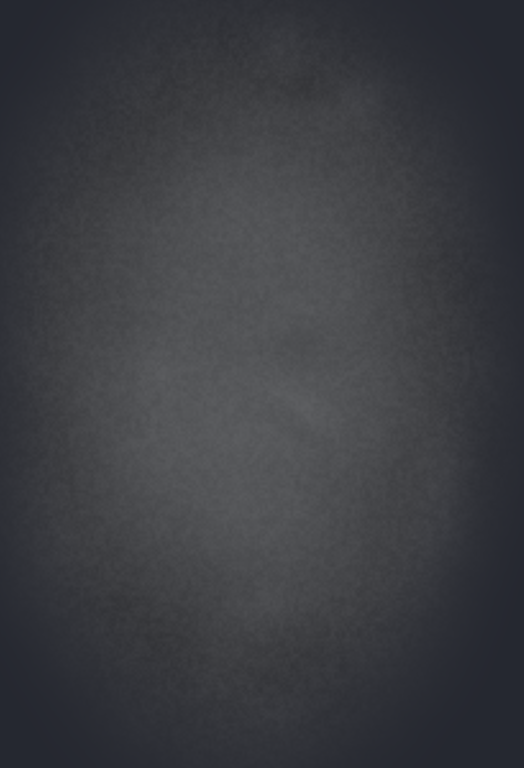
A WebGL 1 fragment shader for this background:

```glsl
precision highp float;

uniform vec2 u_resolution;

const vec3 EDGE_COLOR = vec3(0.145, 0.155, 0.188);
const vec3 MID_COLOR = vec3(0.236, 0.239, 0.252);
const vec3 CENTER_COLOR = vec3(0.332, 0.337, 0.347);
const vec2 VIGNETTE_CENTER = vec2(0.47, 0.52);
const vec2 VIGNETTE_RADIUS = vec2(0.50, 0.53);
const float VIGNETTE_INNER = 0.20;
const float VIGNETTE_OUTER = 1.27;
const float EDGE_WARP = 0.13;
const float CLOUD_SCALE = 5.0;
const float CLOUD_STRENGTH = 0.055;
const float GRAIN_SCALE = 300.0;
const float GRAIN_STRENGTH = 0.022;
const float PATCH_STRENGTH = 0.022;

float hash(vec2 p) {
  vec3 q = fract(vec3(p.xyx) * 0.1031);
  q += dot(q, q.yzx + 33.33);
  return fract((q.x + q.y) * q.z);
}

float noise(vec2 p) {
  vec2 cell = floor(p);
  vec2 f = fract(p);
  f = f * f * (3.0 - 2.0 * f);
  float low = mix(hash(cell), hash(cell + vec2(1.0, 0.0)), f.x);
  float high = mix(hash(cell + vec2(0.0, 1.0)), hash(cell + 1.0), f.x);
  return mix(low, high, f.y);
}

// Layered noise centred on zero
float clouds(vec2 p) {
  float sum = 0.0;
  float weight = 0.5;
  for (int i = 0; i < 4; i++) {
    sum += weight * (noise(p) - 0.5);
    p = mat2(1.6, 1.2, -1.2, 1.6) * p + 7.3;
    weight *= 0.5;
  }
  return sum;
}

// Soft elliptical spot, sheared by slope
float spot(vec2 p, vec2 center, vec2 radius, float slope) {
  vec2 d = p - center;
  d.y -= slope * d.x;
  d /= radius;
  return exp(-dot(d, d));
}

// Worn light and dark areas of the surface
float patches(vec2 p) {
  float light = spot(p, vec2(0.31, 0.515), vec2(0.05, 0.035), 0.0)
    + spot(p, vec2(0.57, 0.475), vec2(0.06, 0.018), -0.3)
    + 0.6 * spot(p, vec2(0.54, 0.585), vec2(0.08, 0.025), 0.2)
    + spot(p, vec2(0.54, 0.94), vec2(0.05, 0.045), 0.0)
    + spot(p, vec2(0.69, 0.87), vec2(0.06, 0.03), 0.3)
    + 1.3 * spot(p, vec2(0.84, 0.34), vec2(0.07, 0.09), 0.5)
    + 0.8 * spot(p, vec2(0.50, 0.21), vec2(0.09, 0.025), 0.1);
  float dark = 0.7 * spot(p, vec2(0.57, 0.55), vec2(0.08, 0.025), -0.1)
    + 0.7 * spot(p, vec2(0.56, 0.442), vec2(0.07, 0.018), -0.3)
    + 0.6 * spot(p, vec2(0.57, 0.38), vec2(0.18, 0.04), 0.0)
    + 0.8 * spot(p, vec2(0.57, 0.885), vec2(0.06, 0.025), 0.0)
    + 0.6 * spot(p, vec2(0.53, 0.13), vec2(0.06, 0.04), 0.0)
    + 0.8 * spot(p, vec2(0.94, 0.40), vec2(0.05, 0.06), 0.0);
  return light - dark;
}

void main() {
  vec2 uv = gl_FragCoord.xy / u_resolution;
  vec2 p = gl_FragCoord.xy / u_resolution.y;
  float cloud = clouds(p * CLOUD_SCALE);

  // Oval light falling off into the corners
  float dist = length((uv - VIGNETTE_CENTER) / VIGNETTE_RADIUS);
  dist += EDGE_WARP * clouds(p * CLOUD_SCALE * 0.8 + 21.0);
  float light = 1.0 - smoothstep(VIGNETTE_INNER, VIGNETTE_OUTER, dist);
  vec3 color = mix(EDGE_COLOR, MID_COLOR, min(light * 2.0, 1.0));
  color = mix(color, CENTER_COLOR, max(light * 2.0 - 1.0, 0.0));

  // Mottling and fine grain fade with the light
  float grain = noise(p * GRAIN_SCALE) + noise(p * GRAIN_SCALE * 0.5 + 9.0) - 1.0;
  float detail = CLOUD_STRENGTH * cloud + PATCH_STRENGTH * patches(uv);
  detail += GRAIN_STRENGTH * grain;
  color += detail * smoothstep(0.0, 0.45, light);

  gl_FragColor = vec4(color, 1.0);
}
```
